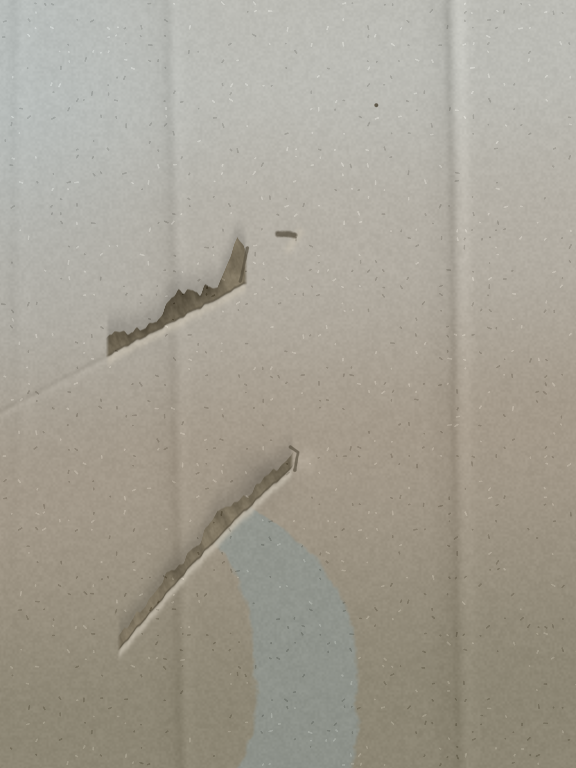
This texture is drawn by a Shadertoy shader. Its source:

```glsl
// Worn cardboard with soft folds, two ragged diagonal tears and a grey scuffed patch.
#define GRAIN 0.030
#define FIBRE_CELLS 95.0
#define CREASE_DEPTH 0.055
#define TEAR_JAG 0.006
#define SHADOW vec3(0.33, 0.30, 0.24)
#define INNER_PAPER vec3(0.53, 0.49, 0.41)
#define RIM_LIGHT vec3(0.77, 0.74, 0.68)
#define SCUFF vec3(0.56, 0.58, 0.555)

float hash(vec2 p) {
    vec3 q = fract(vec3(p.xyx) * 0.1031);
    q += dot(q, q.yzx + 33.33);
    return fract((q.x + q.y) * q.z);
}

float noise(vec2 p) {
    vec2 i = floor(p), f = fract(p);
    f = f * f * (3.0 - 2.0 * f);
    return mix(mix(hash(i), hash(i + vec2(1, 0)), f.x),
               mix(hash(i + vec2(0, 1)), hash(i + vec2(1, 1)), f.x), f.y);
}

float fbm(vec2 p) {
    float sum = 0.0, amp = 0.5;
    for (int i = 0; i < 4; i++) {
        sum += amp * noise(p);
        p = mat2(1.6, 1.2, -1.2, 1.6) * p + 7.3;
        amp *= 0.5;
    }
    return sum;
}

float bell(float x, float w) { return exp(-x * x / (w * w)); }
float tent(float x, float c, float w) { return max(0.0, 1.0 - abs(x - c) / w); }
float span(float x, float a, float b, float w) {
    return smoothstep(a - w, a + w, x) * (1.0 - smoothstep(b - w, b + w, x));
}

float segment(vec2 p, vec2 a, vec2 b) {
    vec2 d = b - a;
    return length(p - a - d * clamp(dot(p - a, d) / max(dot(d, d), 1e-6), 0.0, 1.0));
}

// Cool and bright at the top, warm and dim at the bottom
vec3 board(vec2 p) {
    float level = p.y + 0.10 * (0.375 - p.x) + 0.03 * (fbm(p * 4.0) - 0.5);
    vec3 col = mix(vec3(0.55, 0.525, 0.455), vec3(0.64, 0.60, 0.54), smoothstep(0.05, 0.43, level));
    col = mix(col, vec3(0.70, 0.68, 0.64), smoothstep(0.40, 0.68, level));
    col = mix(col, vec3(0.735, 0.735, 0.71), smoothstep(0.64, 0.92, level));
    float cool = smoothstep(0.35, 0.0, p.x) * smoothstep(0.2, 0.9, p.y);
    return col + cool * vec3(-0.015, 0.005, 0.022);
}

// Vertical folds: a shaded groove with a lit shoulder
float creases(vec2 p) {
    float wobble = 0.003 * (noise(vec2(p.y * 9.0, 2.0)) - 0.5);
    float left = p.x - mix(0.236, 0.218, p.y) + wobble;
    float right = p.x - mix(0.598, 0.584, p.y) + wobble;
    float s = 0.35 * bell(left - 0.011, 0.009) - 0.6 * bell(left, 0.007) - 0.25 * bell(left + 0.01, 0.02);
    s += mix(0.25, 0.9, p.y) * bell(right - 0.016, 0.010) - mix(0.45, 1.2, p.y) * bell(right, 0.006);
    s -= 0.35 * bell(right + 0.012, 0.018);
    s += p.y * (0.25 * bell(p.x - 0.030, 0.012) - 0.45 * bell(p.x - 0.018, 0.008));
    return s * CREASE_DEPTH;
}

// Opening of height h above a lower lip, between the x limits in ends
vec3 tear(vec3 col, vec2 p, float lip, float h, vec2 ends, float depth, float aa) {
    float rag = TEAR_JAG * (noise(vec2(p.x * 180.0, 3.0)) - 0.5);
    float d = p.y - lip - rag * 0.5;
    float along = span(p.x, ends.x, ends.y, 0.003);
    col *= 1.0 - 0.13 * along * bell(d - h, 0.022);
    col = mix(col, RIM_LIGHT, 0.75 * along * bell(d + 0.006, 0.007));
    float open = along * span(d, 0.0, h + rag, aa);
    float v = clamp(d / h, 0.0, 1.0);
    float folds = fbm(vec2(p.x * 90.0 + p.y * 30.0, p.y * 35.0));
    float dark = clamp(depth * (0.35 + 0.5 * v) + 1.1 * (folds - 0.45), 0.0, 1.0);
    col = mix(col, mix(INNER_PAPER, SHADOW, dark), open);
    return mix(col, SHADOW, 0.65 * along * bell(d, 0.0018));
}

// Short scattered fibres, pale or dark
float fibres(vec2 p) {
    vec2 g = p * FIBRE_CELLS, id = floor(g);
    float r = hash(id + 19.0), ang = 6.283 * hash(id + 5.0);
    vec2 dir = vec2(cos(ang), sin(ang)) * 0.22 * hash(id + 41.0);
    vec2 c = fract(g) - 0.5 + 0.3 * (vec2(hash(id + 2.0), hash(id + 8.0)) - 0.5);
    float mark = 1.0 - smoothstep(0.05, 0.15, segment(c, -dir, dir));
    return mark * (step(0.93, r) * 0.08 - step(r, 0.10) * 0.09);
}

void mainImage(out vec4 fragColor, in vec2 fragCoord) {
    vec2 p = fragCoord / iResolution.y;
    float aa = 1.2 / iResolution.y;
    vec3 col = board(p) + creases(p);

    // Lower lips of both tears
    float lipA = 0.538 + 0.52 * (p.x - 0.141);
    float lipB = 0.156 + 1.054 * (p.x - 0.156) + 0.010 * sin(14.0 * clamp(p.x - 0.156, 0.0, 0.224));

    // Scuffed patch curving down from the lower tear
    float dy = p.y - 0.09, low = min(dy, 0.0), bend = dy * dy * abs(dy);
    float ragged = 0.014 * (fbm(p * 65.0) - 0.5);
    float leftEdge = 0.331 - 6.0 * bend - 2.0 * low * low;
    float rightEdge = 0.465 - 9.0 * bend;
    float scuffed = span(p.x + ragged, leftEdge, rightEdge, 0.004) * smoothstep(0.0, 0.006, lipB - p.y);
    col = mix(col, SCUFF + 0.05 * (p.y - 0.15), 0.9 * scuffed);

    // Faint furrow leading into the upper tear
    float furrow = span(p.x, -0.1, 0.15, 0.02);
    col += furrow * (0.025 * bell(p.y - lipA + 0.006, 0.006) - 0.035 * bell(p.y - lipA, 0.004));

    // Dent and bulge at the tip of the lower tear
    col *= 1.0 - 0.10 * bell(length(p - vec2(0.335, 0.380)), 0.032);
    col += 0.05 * bell(length(p - vec2(0.398, 0.400)), 0.016);

    // Tears, with a raised flap at the right of the upper one
    float hA = 0.012 + 0.016 * tent(p.x, 0.143, 0.030) + 0.026 * tent(p.x, 0.232, 0.028)
        + 0.010 * tent(p.x, 0.268, 0.025) + 0.050 * tent(p.x, 0.309, 0.026);
    float hB = 0.017 + 0.020 * tent(p.x, 0.283, 0.026) + 0.007 * tent(p.x, 0.215, 0.022);
    float flap = span(p.x, 0.288, 0.330, 0.006);
    col = tear(col, p, lipA, hA, vec2(0.140, 0.320), mix(1.1, 0.2, flap), aa);
    col = tear(col, p, lipB, hB, vec2(0.155, 0.380), 0.45, aa);

    // Split ends, nick and stray speck
    vec2 kink = vec2(0.388, 0.411);
    float crack = min(segment(p, vec2(0.378, 0.418), kink), segment(p, kink, vec2(0.384, 0.388)));
    crack = min(crack, segment(p, vec2(0.322, 0.677), vec2(0.313, 0.634))) + 0.2 * ragged;
    col = mix(col, SHADOW, 0.7 - 0.7 * smoothstep(0.0008, 0.0028, crack));
    col = mix(col, RIM_LIGHT, 0.6 * bell(segment(p, vec2(0.376, 0.676), vec2(0.390, 0.697)), 0.006));
    float nick = segment(p, vec2(0.362, 0.695), vec2(0.383, 0.694)) + ragged * 0.4;
    col = mix(col, SHADOW, 0.75 - 0.75 * smoothstep(0.002, 0.006, nick));
    col = mix(col, SHADOW, 0.9 - 0.9 * smoothstep(0.0015, 0.0035, length(p - vec2(0.490, 0.863))));

    // Paper grain
    col += GRAIN * (noise(p * 340.0) - 0.5) + 0.03 * (fbm(p * 130.0) - 0.47) + fibres(p);
    fragColor = vec4(clamp(col, 0.0, 1.0), 1.0);
}
```
